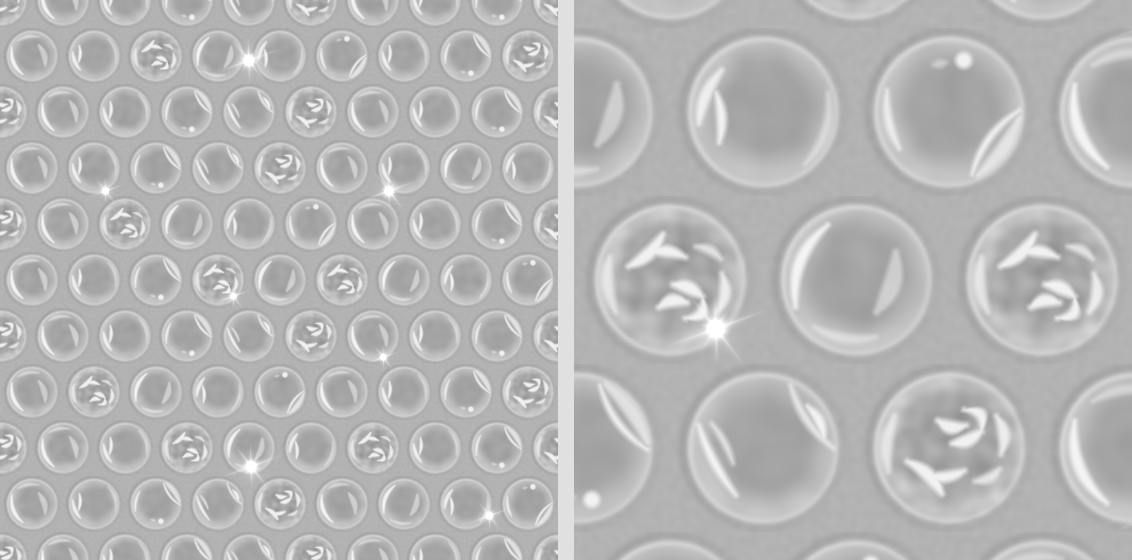
Left, the full canvas; right, a detail of the centre.
Reproduce this texture procedurally as a Shadertoy shader.

```glsl
const vec2 GRID = vec2(9.0, 10.0);
const float SHIFT_X = 0.002;
const float RADIUS = 0.0452;
const float SHEET_GREY = 0.70;
const float DOME_GREY = 0.64;
const float EDGE_GREY = 0.765;
const float RING_GREY = 0.83;
const float GLINT_GREY = 0.97;
const float GRAIN = 0.025;
const float SMUDGE = 0.05;
const float SPARKLE_SIZE = 0.060;

// Per row, from the top: origin of the flipped run, its lead, one stray crumpled column
const vec3 RUNS[10] = vec3[10](
    vec3(99, 0, -1), vec3(2, 0, 8), vec3(99, 0, -1), vec3(6, 1, -1), vec3(2, 0, -1),
    vec3(5, -2, -1), vec3(99, 0, -1), vec3(1, 0, 8), vec3(3, 0, 6), vec3(5, 1, -1));

// Sparkles: position and relative size
const vec3 SPARKLES[7] = vec3[7](
    vec3(0.446, 0.892, 1.0), vec3(0.189, 0.659, 0.6), vec3(0.697, 0.659, 0.85),
    vec3(0.418, 0.471, 0.55), vec3(0.687, 0.362, 0.55), vec3(0.450, 0.167, 1.0),
    vec3(0.877, 0.079, 0.65));

vec2 hashGradient(vec2 c) {
    vec2 h = vec2(dot(c, vec2(127.1, 311.7)), dot(c, vec2(269.5, 183.3)));
    return 2.0 * fract(sin(h) * 43758.5) - 1.0;
}

float gradientNoise(vec2 p) {
    vec2 i = floor(p), f = fract(p), u = f * f * (3.0 - 2.0 * f);
    vec2 e = vec2(0.0, 1.0);
    float low = mix(dot(hashGradient(i), f), dot(hashGradient(i + e.yx), f - e.yx), u.x);
    float high = mix(dot(hashGradient(i + e), f - e), dot(hashGradient(i + 1.0), f - 1.0), u.x);
    return mix(low, high, u.y);
}

// Tapered, bowed highlight; positive bend bows to the left of a->b
float stroke(vec2 p, vec2 a, vec2 b, float bend, float width) {
    vec2 d = b - a, q = p - a;
    float h = clamp(dot(q, d) / dot(d, d), 0.0, 1.0);
    float belly = 4.0 * h * (1.0 - h);
    q -= d * h + normalize(vec2(-d.y, d.x)) * bend * belly;
    float w = width * (0.35 + 0.65 * belly);
    return 1.0 - smoothstep(w - 0.05, w + 0.06, length(q));
}

// Reflections on one bubble: 0 crescent, 1 spike, 2 lens, 3 twin lens, 4 crumpled
float glints(vec2 p, int kind) {
    float g = 0.0;
    if (kind == 0) {
        g = stroke(p, vec2(-0.80, 0.35), vec2(-0.38, -0.72), -0.16, 0.07);
        g = max(g, 0.55 * stroke(p, vec2(0.27, 0.42), vec2(0.52, -0.36), 0.08, 0.11));
        g = max(g, 0.5 * stroke(p, vec2(-0.55, 0.62), vec2(0.25, 0.75), 0.08, 0.06));
    } else if (kind == 1) {
        g = stroke(p, vec2(-0.58, 0.40), vec2(-0.62, -0.25), 0.05, 0.06);
        g = max(g, 0.9 * stroke(p, vec2(-0.85, 0.15), vec2(-0.55, -0.55), -0.06, 0.07));
        g = max(g, 0.5 * stroke(p, vec2(0.55, 0.68), vec2(0.85, -0.25), 0.12, 0.05));
    } else if (kind == 2) {
        g = stroke(p, vec2(0.30, 0.82), vec2(0.92, -0.02), -0.10, 0.04);
        g = max(g, 0.7 * stroke(p, vec2(0.38, 0.83), vec2(0.92, 0.08), 0.06, 0.08));
        g = max(g, 0.85 * stroke(p, vec2(-0.66, 0.48), vec2(-0.82, -0.28), -0.06, 0.05));
        g = max(g, 1.0 - smoothstep(0.05, 0.16, length(p - vec2(0.19, -0.68))));
        g = max(g, 0.5 * stroke(p, vec2(-0.2, -0.62), vec2(-0.05, -0.65), 0.0, 0.05));
    } else if (kind == 3) {
        g = stroke(p, vec2(-0.85, 0.30), vec2(-0.36, -0.62), -0.05, 0.05);
        g = max(g, 0.8 * stroke(p, vec2(-0.68, 0.32), vec2(-0.40, -0.20), 0.03, 0.04));
        g = max(g, 0.8 * stroke(p, vec2(0.36, 0.82), vec2(0.92, 0.0), -0.08, 0.05));
        g = max(g, stroke(p, vec2(0.58, 0.55), vec2(0.80, 0.12), 0.05, 0.06));
    } else {
        g = stroke(p, vec2(-0.15, 0.36), vec2(0.22, 0.30), -0.06, 0.08);
        g = max(g, stroke(p, vec2(0.20, 0.50), vec2(0.42, 0.22), 0.13, 0.07));
        g = max(g, stroke(p, vec2(0.42, 0.22), vec2(0.04, 0.06), 0.04, 0.08));
        g = max(g, 0.9 * stroke(p, vec2(0.62, 0.42), vec2(0.68, -0.08), 0.07, 0.07));
        g = max(g, stroke(p, vec2(-0.55, -0.18), vec2(-0.10, -0.60), 0.06, 0.08));
        g = max(g, stroke(p, vec2(-0.30, -0.36), vec2(0.20, -0.30), -0.05, 0.07));
        g = max(g, 0.8 * stroke(p, vec2(0.34, -0.44), vec2(0.66, -0.28), -0.04, 0.06));
        g = max(g, 0.7 * stroke(p, vec2(-0.72, 0.42), vec2(-0.80, -0.30), -0.06, 0.07));
    }
    return g;
}

float sparkle(vec2 p) {
    float r = length(p), light = 0.9 * exp(-r * r * 50.0) + 0.22 * exp(-r * r * 9.0);
    for (int i = 0; i < 5; i++) {
        float a = 0.35 + float(i) * 0.628;
        vec2 q = vec2(dot(p, vec2(cos(a), sin(a))), dot(p, vec2(-sin(a), cos(a))));
        float reach = 0.65 + 0.35 * cos(float(i) * 2.4);
        float fade = max(1.0 - abs(q.x) / reach, 0.0);
        light += 0.75 * fade * exp(-abs(q.y) / (0.015 + 0.04 * fade));
    }
    return min(light, 1.0);
}

void mainImage(out vec4 fragColor, in vec2 fragCoord) {
    vec2 uv = fragCoord / iResolution.xy;
    vec2 aspect = vec2(iResolution.x / iResolution.y, 1.0);

    // Staggered cells
    float y = (1.0 - uv.y) * GRID.y;
    float row = mod(round(y), GRID.y), odd = mod(row, 2.0);
    float x = (uv.x - SHIFT_X) * GRID.x - 0.5 * odd;
    float col = mod(round(x), GRID.x);
    vec2 p = vec2(x - round(x), round(y) - y) / GRID * aspect / RADIUS;

    // Bubble kind: a cycle of five, broken by a vertically flipped run
    vec3 run = RUNS[int(row)];
    float t = col - run.x;
    bool flipped = t >= run.y && t < 4.0;
    float turn = t < 0.0 ? t + 2.0 : t;
    int kind = int(mod(flipped ? turn + 4.0 : col + 4.0 + odd, 5.0));
    if (col == run.z) kind = 4;

    // Sheet with embossed halo
    float r = length(p), aa = max(0.04, 1.5 / (iResolution.y * RADIUS));
    float side = dot(p / max(r, 0.001), normalize(vec2(-1.0, 0.5)));
    float grey = SHEET_GREY + GRAIN * gradientNoise(uv * aspect * 190.0);
    grey -= (0.035 + 0.02 * side) * exp(-pow((r - 1.07) / 0.06, 2.0));

    // Dome, rim, smudges and reflections
    float lowLeft = dot(p, vec2(-0.5, -0.6));
    float dome = mix(DOME_GREY, EDGE_GREY, smoothstep(0.48, 0.95, r + 0.14 * lowLeft));
    dome += SMUDGE * gradientNoise(p * 2.6 + vec2(col, row) * 7.3);
    if (kind == 4) dome += 0.13 * gradientNoise(p * 4.5 + 3.7);
    float ring = exp(-pow((r - 0.96) / 0.045, 2.0));
    dome = mix(dome, RING_GREY, ring * (0.75 + 0.2 * side));
    vec2 g = flipped ? vec2(p.x, -p.y) : p;
    dome = mix(dome, GLINT_GREY, 0.92 * glints(g, kind));
    grey = mix(grey, dome, 1.0 - smoothstep(1.0 - aa, 1.0 + aa, r));

    // Sparkles over everything
    for (int i = 0; i < 7; i++) {
        vec3 s = SPARKLES[i];
        grey = mix(grey, 1.0, sparkle((uv - s.xy) * aspect / (SPARKLE_SIZE * s.z)));
    }
    fragColor = vec4(vec3(grey), 1.0);
}
```
